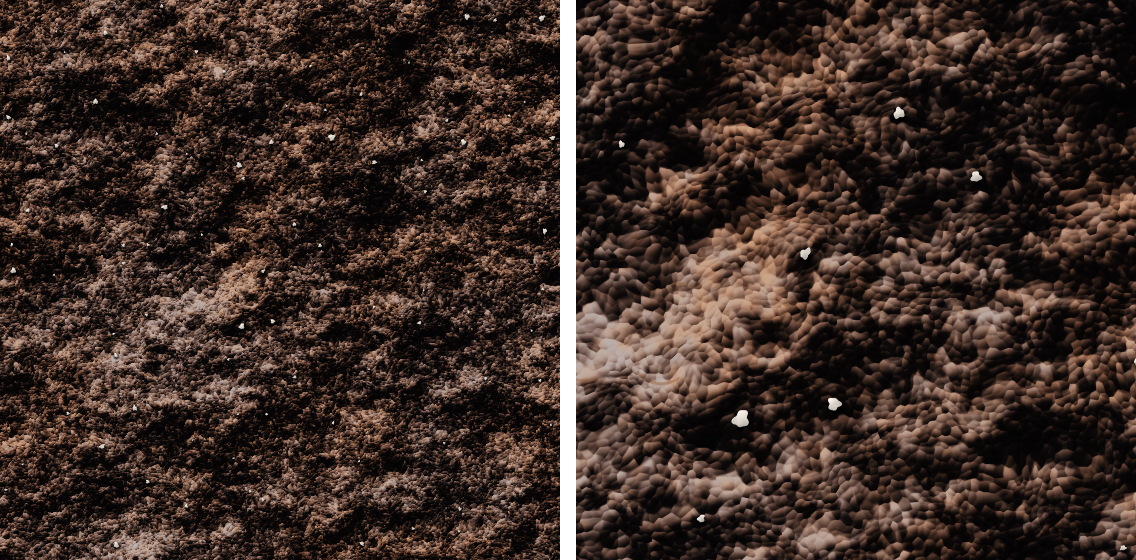
Left, the full canvas; right, a detail of the centre.
Give the GLSL for this texture, as a Shadertoy shader.

```glsl
// Dark crumbly potting soil, lit from above, with scattered white perlite.
// Several scales of noise relief and lumpy grains add up to a bell-shaped
// light level, which is ranked and coloured through a brown tone ramp.

const vec2 LIGHT_DIR = vec2(-0.34, 0.94);
const float MOUND_FREQ = 5.0;         // largest relief, cells per canvas
const float FREQ_STEP = 2.3;          // ratio between relief scales
const float RELIEF_WEIGHT[4] = float[4](0.64, 0.83, 1.15, 0.97);
const float CRUMB_FREQ = 115.0;
const float CRUMB_WEIGHT = 0.84;
const float GRIT_FREQ = 235.0;
const float GRIT_WEIGHT = 0.92;
const float WARP_FREQ = 42.0;
const float WARP_SIZE = 0.004;
const float PERLITE_CELLS = 13.0;
const float PERLITE_SHARE = 0.52;
const float FIBRE_CELLS = 17.0;
const float FIBRE_SHARE = 0.3;
const vec3 PERLITE_COLOR = vec3(0.95, 0.92, 0.88);
const vec3 FIBRE_COLOR = vec3(0.45, 0.30, 0.20);
const vec3 WARM_TINT = vec3(1.05, 0.96, 0.86);
const vec3 COOL_TINT = vec3(0.96, 1.03, 1.12);

// Tone ramp: each colour sits at the rank of its light level.
const float TONE_RANK[7] = float[7](0.0, 0.22, 0.53, 0.74, 0.885, 0.965, 1.0);
const vec3 TONE_COLOR[7] = vec3[7](
    vec3(0.015, 0.010, 0.011), vec3(0.056, 0.037, 0.037),
    vec3(0.19, 0.13, 0.10), vec3(0.33, 0.22, 0.18),
    vec3(0.47, 0.35, 0.29), vec3(0.63, 0.49, 0.42),
    vec3(0.77, 0.67, 0.60));

vec2 hash2(vec2 p) {
    vec3 q = fract(p.xyx * vec3(0.1031, 0.1030, 0.0973));
    q += dot(q, q.yzx + 33.33);
    return fract((q.xx + q.yz) * q.zy);
}

mat2 rotation(float a) {
    return mat2(cos(a), sin(a), -sin(a), cos(a));
}

// Smooth value noise from -1 to 1.
float noise(vec2 p) {
    vec2 cell = floor(p), f = fract(p);
    f = f * f * (3.0 - 2.0 * f);
    float low = mix(hash2(cell).x, hash2(cell + vec2(1, 0)).x, f.x);
    float high = mix(hash2(cell + vec2(0, 1)).x, hash2(cell + vec2(1, 1)).x, f.x);
    return 2.0 * mix(low, high, f.y) - 1.0;
}

// Height minus the height towards the light: lit crests, shaded hollows.
float relief(vec2 p, float freq) {
    mat2 turn = rotation(0.5 + freq);
    vec2 q = p * freq * vec2(0.88, 1.1);
    vec2 shift = vec2(17.3, 41.7) + freq;
    return 1.4 * noise(turn * q + shift) - noise(turn * (q + 0.45 * LIGHT_DIR) + shift);
}

// Rounded grains: a random tone each, brighter on the side facing the light.
float grains(vec2 p) {
    vec2 cell = floor(p);
    float sum = 0.0, total = 0.0001;
    for (int y = -1; y <= 1; y++)
    for (int x = -1; x <= 1; x++) {
        vec2 id = cell + vec2(x, y);
        vec2 offset = p - id - hash2(id);
        float tone = 2.0 * hash2(id + 71.0).x - 1.0;
        float weight = exp(-12.0 * dot(offset, offset));
        sum += weight * (tone + 1.5 * dot(offset, LIGHT_DIR));
        total += weight;
    }
    return sum / total;
}

vec3 toneRamp(float rank) {
    vec3 color = TONE_COLOR[0];
    for (int i = 1; i < 7; i++) {
        float t = (rank - TONE_RANK[i - 1]) / (TONE_RANK[i] - TONE_RANK[i - 1]);
        color = mix(color, TONE_COLOR[i], clamp(t, 0.0, 1.0));
    }
    return color;
}

// Thin bent strands, at most one per cell.
float fibreMask(vec2 p, float blur) {
    vec2 q = p * FIBRE_CELLS, id = floor(q);
    vec2 seed = hash2(id + 211.0);
    vec2 d = rotation(6.28 * seed.y) * (fract(q) - 0.3 - 0.4 * hash2(id + 307.0));
    d.y += (seed.y - 0.5) * 4.0 * d.x * d.x;
    float gap = length(vec2(max(abs(d.x) - 0.2, 0.0), d.y)) / FIBRE_CELLS;
    return step(seed.x, FIBRE_SHARE) * (1.0 - smoothstep(0.0004, 0.0006 + blur, gap));
}

// Angular white chips with a small shadow below, at most one per cell.
vec3 addPerlite(vec3 soil, vec2 p, float blur) {
    vec2 q = p * PERLITE_CELLS, id = floor(q);
    vec2 seed = hash2(id + 13.0), shape = hash2(id + 97.0);
    vec2 d = (fract(q) - 0.1 - 0.8 * hash2(id + 151.0)) / PERLITE_CELLS;
    float radius = mix(0.0018, 0.0058, seed.y * seed.y);
    float present = step(seed.x, PERLITE_SHARE);
    float shadow = 1.0 - smoothstep(0.5, 1.9, length(d + 0.7 * radius * LIGHT_DIR) / radius);
    soil *= 1.0 - 0.7 * present * shadow;
    vec2 e = rotation(6.28 * shape.x) * d * vec2(1.0, 1.0 + 0.5 * shape.y);
    float angle = atan(e.y, e.x + 0.00001);
    float rim = radius * (1.0 + 0.16 * sin(3.0 * angle + 9.0 * shape.y) + 0.1 * sin(5.0 * angle));
    float chip = 1.0 - smoothstep(-0.5 * blur, 0.5 * blur, length(e) - rim);
    float light = 0.88 + 0.14 * dot(d, LIGHT_DIR) / radius + 0.07 * noise(p * 330.0);
    return mix(soil, PERLITE_COLOR * light, chip * present);
}

void mainImage(out vec4 fragColor, in vec2 fragCoord) {
    vec2 p = fragCoord / iResolution.y;
    float blur = 1.5 / iResolution.y;
    vec2 warped = p + WARP_SIZE * vec2(noise(p * WARP_FREQ), noise(p * WARP_FREQ + 57.0));

    // Light level with roughly unit spread.
    float level = CRUMB_WEIGHT * grains(warped * CRUMB_FREQ)
                + GRIT_WEIGHT * grains(warped * GRIT_FREQ + 19.0);
    float freq = MOUND_FREQ;
    for (int i = 0; i < 4; i++) {
        level += RELIEF_WEIGHT[i] * relief(warped, freq);
        freq *= FREQ_STEP;
    }
    float rank = 1.0 / (1.0 + exp(-1.7 * level));

    // Colour, with patches of warmer and cooler soil.
    vec3 color = toneRamp(rank);
    float tint = 0.5 + 0.35 * noise(p * 9.0 + 5.0) + 0.4 * noise(p * 130.0);
    color *= mix(COOL_TINT, WARM_TINT, clamp(tint, 0.0, 1.0));
    color = mix(color, FIBRE_COLOR * (0.4 + rank), 0.6 * fibreMask(p, blur) * rank);
    color = addPerlite(color, p, blur);
    fragColor = vec4(clamp(color, 0.0, 1.0), 1.0);
}
```
